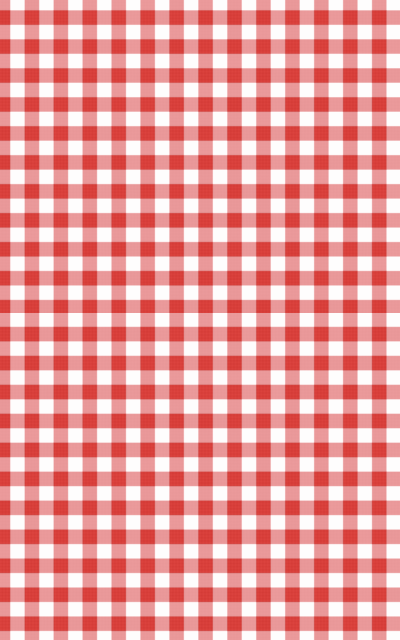
Reproduce this pattern procedurally as a Shadertoy shader.

```glsl
// Red and white gingham cloth with a faint weave and one slightly shortened row.

const vec2 REPEATS = vec2(13.82, 22.10);       // checks across and down
const vec2 BAND_CENTRE = vec2(0.103, 0.607);   // phase of the dyed bands
const float BAND_HALF = 0.25;
const float SEAM_Y = 0.4885;                   // from the top edge
const float SEAM_SKIP = 0.07;                  // part of a check lost at the seam
const float THREADS = 9.0;                     // visible threads per check

const vec3 WHITE = vec3(0.998, 0.993, 0.993);
const vec3 PINK = vec3(0.915, 0.598, 0.602);
const vec3 RED = vec3(0.848, 0.248, 0.230);

float hash(vec2 p) {
    vec3 q = fract(vec3(p.xyx) * 0.1031);
    q += dot(q, q.yzx + 33.33);
    return fract((q.x + q.y) * q.z);
}

// Signed distance to the nearest band edge, positive inside the band.
vec2 bandDistance(vec2 p, vec2 centre, float halfWidth) {
    return halfWidth - abs(fract(p - centre + 0.5) - 0.5);
}

// Fine crossing threads, between -1 and 1.
float weave(vec2 p, float count) {
    vec2 s = sin(p * count * 6.28319);
    return 0.5 * (s.x + s.y);
}

void mainImage(out vec4 fragColor, in vec2 fragCoord) {
    vec2 uv = fragCoord / iResolution.xy;
    uv.y = 1.0 - uv.y;
    vec2 p = uv * REPEATS;
    p.y += SEAM_SKIP * step(SEAM_Y, uv.y);

    // Dyed bands in both directions
    vec2 soft = 0.65 * REPEATS / iResolution.xy + 0.008;
    vec2 d = bandDistance(p, BAND_CENTRE, BAND_HALF);
    vec2 band = smoothstep(-soft, soft, d);
    float both = band.x * band.y;
    float dyed = band.x + band.y - both;
    vec3 colour = mix(mix(WHITE, PINK, dyed), RED, both);

    // Slightly darker selvedge where the bands meet the pink checks
    vec2 edge = 1.0 - smoothstep(vec2(0.0), soft + 0.02, abs(d));
    float rim = max(edge.x * band.y, edge.y * band.x);
    colour *= 1.0 - 0.025 * rim;

    // Weave and small dye differences between checks
    float dye = hash(floor((p - BAND_CENTRE) * 2.0 + 0.5)) - 0.5;
    float thread = weave(p, THREADS);
    colour += dyed * (0.008 * dye + mix(0.005, 0.014, both) * thread);

    fragColor = vec4(clamp(colour, 0.0, 1.0), 1.0);
}
```
